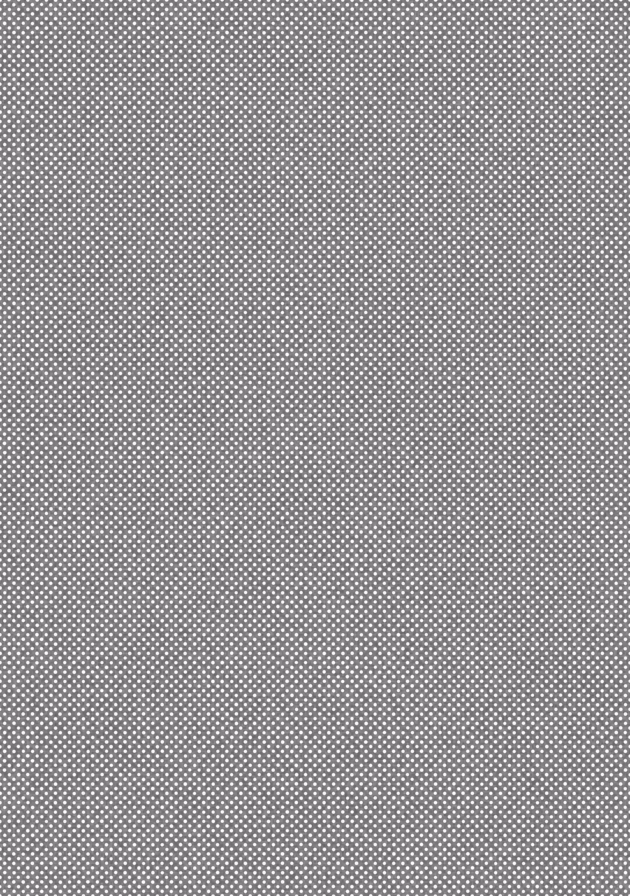
A Shadertoy shader for this pattern:

```glsl
const vec2 REPEATS = vec2(68.0, 96.0);
const vec3 CLOTH = vec3(0.490, 0.480, 0.490);
const vec3 DOT = vec3(0.985, 0.975, 0.985);

float hash(vec2 p) {
    vec3 q = fract(vec3(p.xyx) * 0.1031);
    q += dot(q, q.yzx + 33.33);
    return fract((q.x + q.y) * q.z);
}

float valueNoise(vec2 p) {
    vec2 cell = floor(p);
    vec2 f = fract(p);
    f = f * f * (3.0 - 2.0 * f);
    float low = mix(hash(cell), hash(cell + vec2(1.0, 0.0)), f.x);
    float high = mix(hash(cell + vec2(0.0, 1.0)), hash(cell + 1.0), f.x);
    return mix(low, high, f.y);
}

// One square lattice of dots, each slightly uneven in place and size
float dotLattice(vec2 p, float radius, float softness, float seed) {
    vec2 id = floor(p) + seed;
    vec2 jitter = vec2(hash(id), hash(id + 71.0)) - 0.5;
    float size = radius * (1.0 + 0.14 * (hash(id + 137.0) - 0.5));
    float dist = length(fract(p) - 0.5 - 0.04 * jitter);
    return 1.0 - smoothstep(size - softness, size + softness, dist);
}

// Fine woven grain over a faint broad unevenness
float clothGrain(vec2 p) {
    float across = valueNoise(p * vec2(3.0, 6.0));
    float down = valueNoise(p * vec2(6.0, 3.0) + 43.0);
    float broad = valueNoise(p * 0.12 + 19.0);
    return 0.09 * (across + down - 1.0) + 0.012 * (broad - 0.5);
}

void mainImage(out vec4 fragColor, in vec2 fragCoord) {
    vec2 p = fragCoord / iResolution.xy * REPEATS;
    float pixel = REPEATS.y / iResolution.y;
    float softness = max(0.09, 0.75 * pixel);

    // Two lattices offset by half a repeat make the staggered rows
    float dots = max(dotLattice(p, 0.18, softness, 0.0),
                     dotLattice(p + 0.5, 0.18, softness, 211.0));

    float grain = clothGrain(p);
    vec3 color = mix(CLOTH + grain, DOT + 0.35 * grain, dots);
    fragColor = vec4(clamp(color, 0.0, 1.0), 1.0);
}
```
